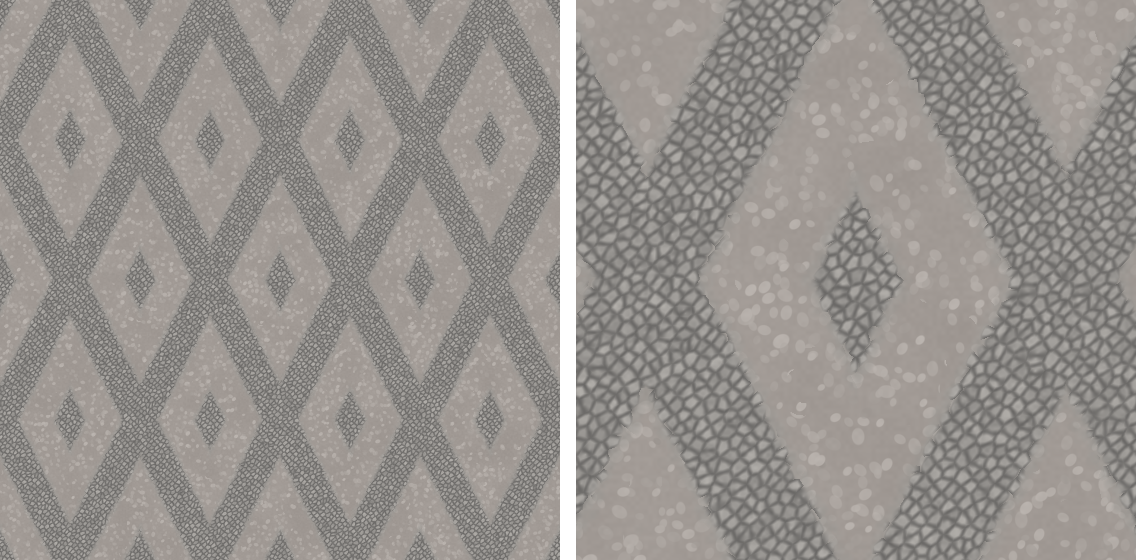
Left: the whole. Right: its middle third, enlarged.
A WebGL 1 fragment shader for this pattern:

```glsl
precision highp float;

uniform vec2 u_resolution;

const vec2 REPEATS = vec2(4.0, 2.0);
const float OUTER_EDGE = 0.745;
const float INNER_EDGE = 0.217;

vec3 hash3(vec2 p) {
    vec3 q = fract(p.xyx * vec3(0.1031, 0.1030, 0.0973));
    q += dot(q, q.yxz + 33.33);
    return fract((q.xxy + q.yzz) * q.zyx);
}

// Value noise that wraps after "period" cells
float wrapNoise(vec2 uv, vec2 period) {
    vec2 p = uv * period;
    vec2 cell = floor(p);
    vec2 f = p - cell;
    f = f * f * (3.0 - 2.0 * f);
    float a = hash3(mod(cell, period)).x;
    float b = hash3(mod(cell + vec2(1.0, 0.0), period)).x;
    float c = hash3(mod(cell + vec2(0.0, 1.0), period)).x;
    float d = hash3(mod(cell + 1.0, period)).x;
    return mix(mix(a, b, f.x), mix(c, d, f.x), f.y);
}

// Staggered diamond lattice: 0 at a centre, 1 midway to the next diamond
float diamondField(vec2 uv, vec2 repeats) {
    vec2 p = uv * repeats;
    vec2 a = abs(fract(p) - 0.5);
    vec2 b = abs(fract(p + 0.5) - 0.5);
    return 2.0 * min(a.x + a.y, b.x + b.y);
}

// Slanted lumpy stitches: x = height, y = tone of the stitch
vec2 stitches(vec2 uv, vec2 count) {
    vec2 p = vec2(uv.x + uv.y, uv.y - uv.x) * count;
    vec2 cell = floor(p);
    float nearest = 8.0;
    float second = 8.0;
    float tone = 0.0;
    for (int j = -1; j <= 1; j++) {
        for (int i = -1; i <= 1; i++) {
            vec2 id = cell + vec2(float(i), float(j));
            vec3 rnd = hash3(mod(id, count));
            float d = length(p - id - 0.5 - 0.65 * (rnd.xy - 0.5));
            if (d < nearest) {
                second = nearest;
                nearest = d;
                tone = rnd.z;
            } else {
                second = min(second, d);
            }
        }
    }
    return vec2(smoothstep(0.0, 0.6, second - nearest), tone);
}

// Scattered oblong flecks painted over a ground colour
vec3 paintFlecks(vec3 ground, vec2 uv, float count, float seed, float density, float pixel) {
    vec3 shadow = vec3(0.60, 0.575, 0.555);
    vec3 light = vec3(0.735, 0.71, 0.69);
    vec2 p = uv * count;
    vec2 cell = floor(p);
    float blur = 0.6 * pixel * count + 0.03;
    vec3 col = ground;
    for (int j = -1; j <= 1; j++) {
        for (int i = -1; i <= 1; i++) {
            vec2 id = cell + vec2(float(i), float(j));
            vec2 key = mod(id, vec2(count)) + seed;
            vec3 place = hash3(key);
            vec3 look = hash3(key + 211.0);
            vec2 q = p - id - place.xy;
            vec2 axis = normalize(look.xy - 0.5 + 0.001);
            q = vec2(dot(q, axis), 1.35 * dot(q, vec2(-axis.y, axis.x)));
            float radius = mix(0.24, 0.46, look.z);
            float cover = 1.0 - smoothstep(radius - blur, radius + blur, length(q));
            cover *= step(place.z, density) * mix(0.5, 0.95, look.y);
            col = mix(col, mix(shadow, light, sqrt(look.x)), cover);
        }
    }
    return col;
}

void main() {
    vec2 uv = gl_FragCoord.xy / u_resolution;
    float pixel = 1.0 / min(u_resolution.x, u_resolution.y);
    float grain = wrapNoise(uv, vec2(384.0)) - 0.5;
    float patches = wrapNoise(uv, vec2(32.0));

    // Speckled ground
    vec3 ground = vec3(0.628, 0.6, 0.58) + 0.025 * (patches - 0.5);
    float density = mix(0.2, 0.75, patches);
    ground = paintFlecks(ground, uv, 88.0, 17.0, density, pixel);
    ground = paintFlecks(ground, uv, 108.0, 431.0, density, pixel);
    ground += 0.02 * grain;

    // Woven lattice and centres
    vec2 stitch = stitches(uv, vec2(80.0, 108.0));
    float shade = stitch.x * mix(0.65, 1.1, stitch.y) + 0.3 * grain;
    vec3 woven = mix(vec3(0.445, 0.437, 0.428), vec3(0.65, 0.638, 0.622), shade);

    // Signed distance to the weave, roughened by its stitches
    float field = diamondField(uv, REPEATS);
    float slope = 2.0 * length(REPEATS);
    float dist = max(field - OUTER_EDGE, INNER_EDGE - field) / slope;
    float rough = dist + 0.004 * (stitch.y - 0.5) + 0.002 * (stitch.x - 0.5);
    float fringe = smoothstep(-0.009, -0.001, rough);
    float weave = smoothstep(-0.0012 - pixel, 0.0012 + pixel, rough);

    vec3 col = mix(ground, vec3(0.615, 0.603, 0.585) + 0.04 * grain, 0.65 * fringe);
    gl_FragColor = vec4(mix(col, woven, weave), 1.0);
}
```
